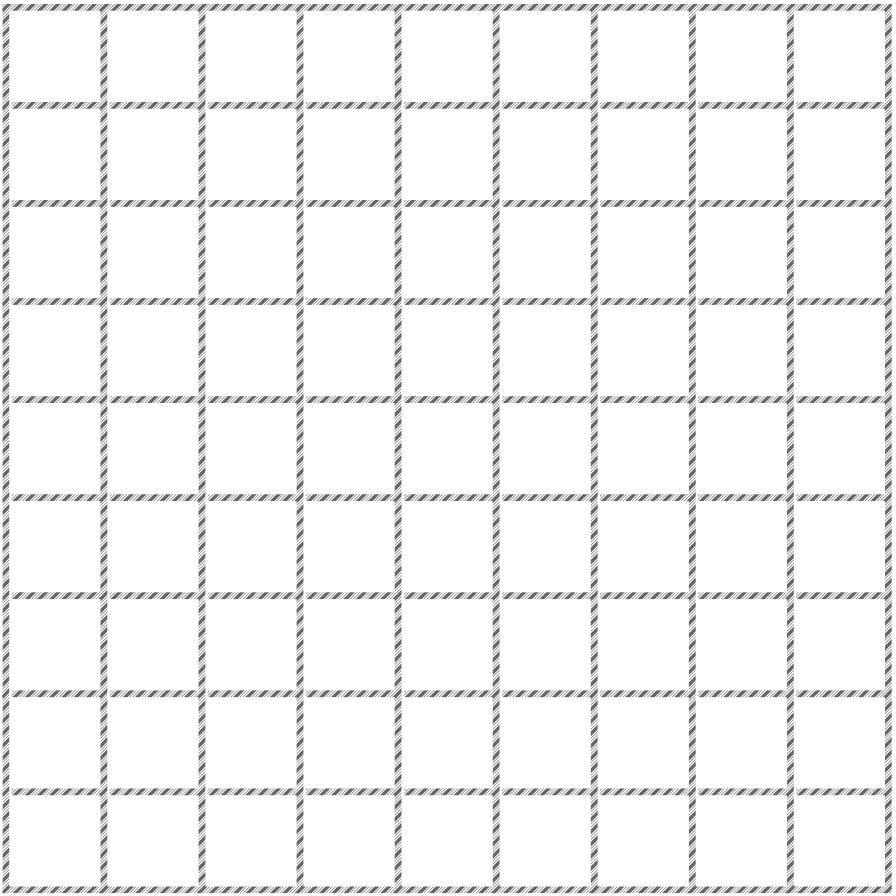
Reproduce this pattern procedurally as a Shadertoy shader.

```glsl
// Nine by nine grid of white cells ruled with narrow, diagonally hatched grey bands.

const float PITCH = 0.10945;

// Box-filtered coverage of a bar, given the distance from its centre line.
float bar(float d, float halfWidth, float blur) {
    float overlap = min(d + 0.5 * blur, halfWidth) - max(d - 0.5 * blur, -halfWidth);
    return clamp(overlap / blur, 0.0, 1.0);
}

// Signed distance to the centre of the nearest repeat.
float repeatAt(float u, float period, float centre) {
    return (fract((u - centre) / period + 0.5) - 0.5) * period;
}

// One heavy diagonal stroke and two hairlines per period.
float hatch(vec2 p, float pixel) {
    float period = PITCH / 8.0;
    float u = p.x - p.y;
    float blur = 1.3 * pixel;
    float ink = bar(repeatAt(u, period, 0.0), 0.2 * period, blur);
    ink += bar(repeatAt(u, period, 0.36 * period), 0.035 * period, blur);
    ink += bar(repeatAt(u, period, 0.62 * period), 0.035 * period, blur);
    return min(ink, 1.0);
}

void mainImage(out vec4 fragColor, in vec2 fragCoord) {
    vec2 uv = fragCoord / iResolution.xy;
    float pixel = 1.0 / min(iResolution.x, iResolution.y);
    vec2 p = uv - vec2(0.0065, 0.0068);

    // Nearest of the ten rules in each direction
    vec2 index = clamp(round(p / PITCH), 0.0, 9.0);
    vec2 d = p - index * PITCH;
    float halfWidth = 0.0038;
    float upright = bar(d.x, halfWidth, pixel);
    float level = bar(d.y, halfWidth, pixel);

    // Inner level bands start just clear of each upright
    float inner = step(0.5, index.y) * step(index.y, 8.5);
    level *= 1.0 - inner * bar(d.x - 0.0051, 0.0013, pixel);

    // Trim to the outer frame
    vec2 centred = p - 4.5 * PITCH;
    float frame = 4.5 * PITCH + halfWidth;
    float inside = bar(centred.x, frame, pixel) * bar(centred.y, frame, pixel);

    float ink = max(upright, level) * inside * hatch(p, pixel);
    fragColor = vec4(mix(vec3(1.0), vec3(0.4), ink), 1.0);
}
```
